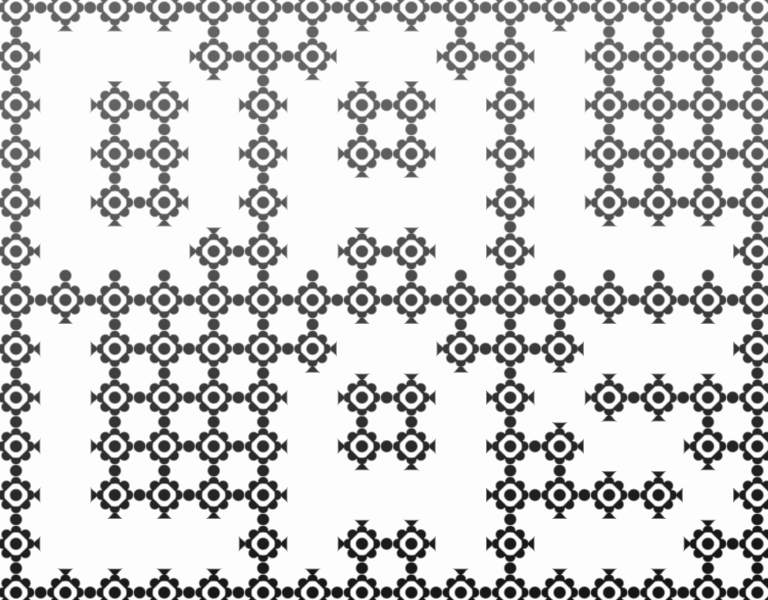
Reproduce this pattern procedurally as a Shadertoy shader.

```glsl
// Beaded lattice of scalloped rosettes on a 16 by 13 grid, split into rooms.
// Each room fills its inside by a simple rule; neighbouring rosettes share a
// bead, free sides end in a small flag, and the ink darkens towards the bottom.

// Tells whether a grid cell holds a rosette; rows count down from the top.
bool hasRosette(vec2 cell) {
    vec2 room = floor(cell / vec2(5.0, 6.0));
    vec2 at = cell - room * vec2(5.0, 6.0);
    if (at.x < 0.5 || at.y < 0.5) return true;          // walls between rooms
    bool inner = at.x == 2.0 || at.x == 3.0;

    // Middle rooms: two corners, a square block and a pair
    if (room.x == 1.0) return at.y == 1.0 ? !inner : at.y != 4.0 && inner;

    // First room: upright block with a spur above and below
    if (room.x + room.y < 0.5) return abs(at.y - 3.0) < 1.5 ? inner : at.x == 4.0;

    // Solid block against the right wall
    if (room.x + 2.0 * room.y < 2.5) return at.x > 1.5 && at.y < 4.5;

    // Last room: winding path with half-turn symmetry
    if (at.y == 3.0) return !inner;
    vec2 turned = at.y < 3.0 ? at : vec2(5.0, 6.0) - at;
    return turned.y == 1.0 ? turned.x == 1.0 : turned.x > 1.5;
}

// Signed distance to a ring of eight petals around a dot, in cell units.
float rosette(vec2 p) {
    float sector = 6.2831853 / 8.0;
    float angle = mod(atan(p.y, p.x) + 0.5 * sector, sector) - 0.5 * sector;
    float radius = length(p);
    vec2 folded = radius * vec2(cos(angle), sin(angle));
    float petals = min(length(folded - vec2(0.27, 0.0)) - 0.102, radius - 0.29);
    float hole = max(radius - 0.235, (abs(p.x) + abs(p.y) - 0.295) * 0.707);
    return min(max(petals, -hole), radius - 0.122);
}

// Signed distance to a flag that widens outwards along x.
float flag(vec2 p) {
    float sides = (abs(p.y) - 0.02 - 0.85 * (p.x - 0.35)) * 0.76;
    return max(abs(p.x - 0.41) - 0.073, sides);
}

// Signed distance to the whole lattice.
float lattice(vec2 grid) {
    vec2 cell = floor(grid + 0.5);
    vec2 p = grid - cell;

    // Side of the cell that is nearest, and the neighbour across it
    bool sideways = abs(p.x) > abs(p.y);
    vec2 side = sideways ? vec2(p.x < 0.0 ? -1.0 : 1.0, 0.0)
                         : vec2(0.0, p.y < 0.0 ? -1.0 : 1.0);
    bool here = hasRosette(cell);
    bool across = hasRosette(cell + side);

    // The middle wall carries beads all along its upper side
    bool aboveWall = !sideways && min(cell.y, cell.y + side.y) == 5.0;

    float d = here ? rosette(p) : 1.0;
    if ((here && across) || aboveWall) {
        d = min(d, length(p - 0.5 * side) - 0.12);
    } else if (here) {
        vec2 local = sideways ? abs(p) : abs(p.yx);
        d = min(d, flag(local));
    }
    return d;
}

void mainImage(out vec4 fragColor, in vec2 fragCoord) {
    vec2 uv = fragCoord / iResolution.xy;
    vec2 grid = vec2(fragCoord.x / iResolution.y * 12.14 - 0.324,
                     (1.0 - uv.y) * 12.308 - 0.155);

    // Soft printed edge, never thinner than a pixel
    float soft = max(0.026, 9.0 / iResolution.y);
    float coverage = 1.0 - smoothstep(-soft, soft, lattice(grid));

    // Ink fades upwards, slightly darker to the right
    float fade = smoothstep(-0.05, 0.9, uv.y - 0.15 * (uv.x - 0.5));
    vec3 ink = mix(0.085, 0.385, fade) + vec3(0.006, 0.0, 0.0);
    vec3 paper = vec3(0.992);
    fragColor = vec4(mix(paper, ink, coverage), 1.0);
}
```
